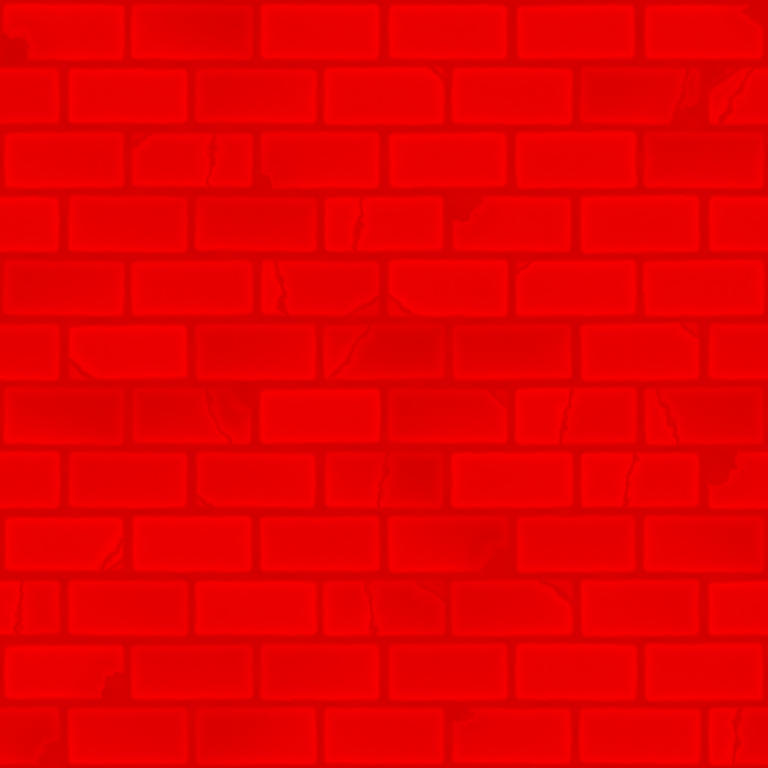
A three.js fragment shader for this texture:

```glsl
// Worn red brick wall in running bond, with soft joints, bright rims, cracks and broken corners.
varying vec2 vUv;

const vec2 BRICKS = vec2(6.0, 12.0);      // repeats across and down
const vec2 HALF_BRICK = vec2(0.945, 0.442); // one row is 1 high, one brick 2 wide
const float CORNER_RADIUS = 0.08;
const float SIZE_JITTER = 0.03;
const float TURN_JITTER = 0.03;
const float EDGE_WOBBLE = 0.035;
const float CRACK_HALF_WIDTH = 0.035;
const float CRACK_CHANCE = 0.20;
const float CHIP_CHANCE = 0.22;
const float BREAK_CHANCE = 0.14;
const float RIM_WIDTH = 0.11;
const float FACE_RED = 0.915;
const float RIM_RED = 0.985;
const float MORTAR_RED = 0.835;
const float TILT_SHADE = 0.085;

vec2 hash2(vec2 p) {
  vec3 q = fract(vec3(p.xyx) * vec3(0.1031, 0.1030, 0.0973));
  q += dot(q, q.yzx + 33.33);
  return fract((q.xx + q.yz) * q.zy);
}

float cornerGradient(vec2 cell, vec2 offset, vec2 period) {
  float angle = 6.28318 * hash2(mod(cell, period) + 17.0).x;
  return dot(vec2(cos(angle), sin(angle)), offset);
}

// Gradient noise that repeats after the given period.
float noise(vec2 p, vec2 period) {
  vec2 i = floor(p);
  vec2 f = p - i;
  vec2 u = f * f * f * (f * (f * 6.0 - 15.0) + 10.0);
  vec2 e = vec2(1.0, 0.0);
  float low = mix(cornerGradient(i, f, period), cornerGradient(i + e, f - e, period), u.x);
  float high = mix(cornerGradient(i + e.yx, f - e.yx, period),
                   cornerGradient(i + 1.0, f - 1.0, period), u.x);
  return mix(low, high, u.y);
}

float roundedBox(vec2 p, vec2 halfSize) {
  vec2 q = abs(p) - halfSize + CORNER_RADIUS;
  return length(max(q, 0.0)) + min(max(q.x, q.y), 0.0) - CORNER_RADIUS;
}

void main() {
  // Running bond: every other row moves by half a brick.
  vec2 grid = vUv * BRICKS;
  float row = floor(grid.y);
  grid.x += 0.5 * (1.0 - mod(row, 2.0));
  vec2 id = mod(floor(grid), BRICKS);
  vec2 local = (fract(grid) - 0.5) * vec2(2.0, 1.0);

  vec2 shapeSeed = hash2(id + 3.0);
  vec2 crackSeed = hash2(id + 41.0);
  vec2 crackLine = hash2(id + 73.0);
  vec2 chipSeed = hash2(id + 109.0);
  vec2 breakSeed = hash2(id + 151.0);
  vec2 tiltSeed = hash2(id + 197.0);
  vec2 cornerSide = sign(hash2(id + 229.0) - 0.5);

  // Noise at three scales, shared by the whole wall.
  float broad = noise(vUv * 12.0, vec2(12.0));
  float medium = noise(vUv * 36.0, vec2(36.0));
  float fine = noise(vUv * 96.0, vec2(96.0));
  float wobble = 0.7 * medium + 0.4 * fine;

  // Brick outline: slightly turned, shrunk and uneven.
  float turn = (shapeSeed.x - 0.5) * TURN_JITTER;
  vec2 turned = local + turn * vec2(-local.y, local.x);
  vec2 halfSize = HALF_BRICK - SIZE_JITTER * vec2(shapeSeed.y, fract(shapeSeed.x * 7.0));
  float dist = roundedBox(turned, halfSize) + EDGE_WOBBLE * wobble;
  float shade = 0.0;

  // Crack across the brick; one part sits a little lower.
  if (crackSeed.x < CRACK_CHANCE) {
    float slope = (crackLine.y - 0.5) * 1.5;
    vec2 normal = normalize(vec2(1.0, slope));
    float side = dot(local, normal) - (crackLine.x - 0.5) * 1.4 + 0.16 * wobble;
    dist = max(dist, CRACK_HALF_WIDTH - abs(side));
    shade += 0.025 * crackSeed.y * smoothstep(-0.02, 0.02, side);
  }

  // Corner chip, left in place behind a thin crack.
  vec2 cornerLocal = local * cornerSide;
  if (chipSeed.x < CHIP_CHANCE) {
    float side = dot(cornerLocal, vec2(0.6, 0.8)) - mix(0.62, 0.80, chipSeed.y) + 0.1 * wobble;
    dist = max(dist, CRACK_HALF_WIDTH - abs(side));
    shade += 0.04 * smoothstep(-0.02, 0.02, side);
  }

  // Larger broken corner, filled with mortar.
  if (breakSeed.x < BREAK_CHANCE) {
    float radius = mix(0.22, 0.55, breakSeed.y);
    float hollow = radius - length(cornerLocal - HALF_BRICK) + 0.25 * wobble;
    dist = max(dist, hollow);
    shade += 0.035 * smoothstep(-0.5, 0.0, hollow);
  }

  // Sunken bricks darken towards one side, most often the top.
  vec2 tiltDirection = vec2((tiltSeed.y - 0.5) * 1.2, 0.9);
  float tilt = smoothstep(-0.6, 0.6, dot(local, tiltDirection) + 0.35 * broad);
  shade += TILT_SHADE * pow(tiltSeed.x, 3.0) * tilt;

  // Soft bright rim on the face, then the blurred joint.
  float rim = exp(-pow(max(-dist, 0.0) / RIM_WIDTH, 1.5));
  float face = mix(FACE_RED, RIM_RED, rim) - shade + 0.012 * broad + 0.008 * fine;
  float mortar = MORTAR_RED + 0.035 * medium + 0.02 * broad;
  float joint = smoothstep(-0.045, 0.045, dist);
  gl_FragColor = vec4(mix(face, mortar, joint), 0.0, 0.0, 1.0);
}
```
